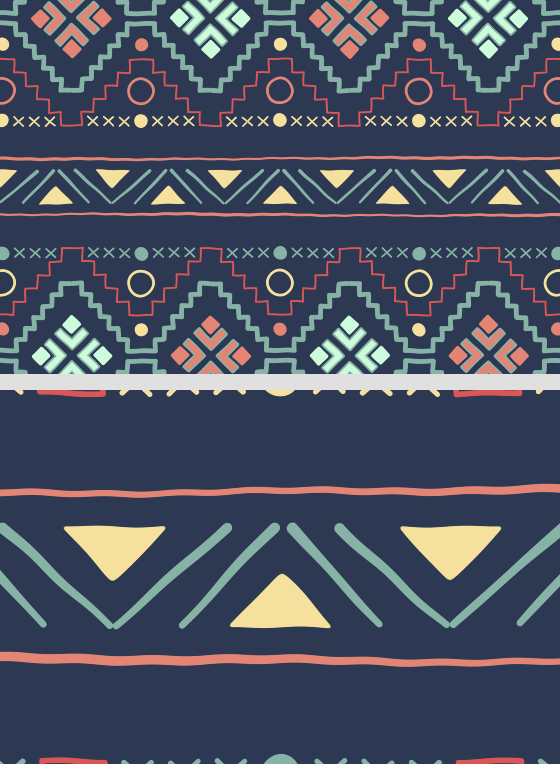
Top, the full canvas; bottom, a detail of the centre.
This pattern is drawn by a WebGL 1 fragment shader. Its source:

```glsl
precision highp float;
// Folk stripe pattern: stepped zigzags, chevron diamonds, dots and a triangle band.
uniform vec2 u_resolution;

const vec3 NAVY = vec3(0.175, 0.225, 0.325);
const vec3 TEAL = vec3(0.53, 0.70, 0.65);
const vec3 CORAL = vec3(0.89, 0.52, 0.46);
const vec3 RED = vec3(0.86, 0.34, 0.34);
const vec3 CREAM = vec3(0.96, 0.88, 0.62);
const vec3 MINT = vec3(0.80, 0.99, 0.86);

float segment(vec2 p, vec2 a, vec2 b) {
  vec2 ab = b - a;
  return length(p - a - ab * clamp(dot(p - a, ab) / dot(ab, ab), 0.0, 1.0));
}

float roundBox(vec2 p, vec2 halfSize, float r) {
  vec2 q = abs(p) - halfSize + r;
  return length(max(q, 0.0)) + min(max(q.x, q.y), 0.0) - r;
}

// Staircase descending from a flat top at x < first, with even runs and rises.
float stairs(vec2 p, float count, float first, float run, float rise) {
  float d = 1e3;
  for (int i = 0; i < 7; i++) {
    float k = float(i);
    if (k > count) break;
    float left = i == 0 ? 0.0 : first + run * (k - 1.0);
    vec2 corner = vec2(first + run * k, rise * k);
    d = min(d, segment(p, vec2(left, corner.y), corner));
    if (k < count) d = min(d, segment(p, corner, corner + vec2(0.0, rise)));
  }
  return d;
}

// Upright triangle with softened corners, apex near y = -2.
float triangle(vec2 p) {
  float side = dot(vec2(sqrt(p.x * p.x + 3.0), -p.y - 3.0), vec2(0.737, 0.676));
  vec2 q = vec2(side, p.y - 23.5) + 2.0;
  return length(max(q, 0.0)) + min(max(q.x, q.y), 0.0) - 2.0;
}

// Paints a shape over the colour with a smooth edge.
void ink(inout vec3 col, float d, vec3 paint) {
  float px = 768.0 / u_resolution.x;
  col = mix(col, paint, smoothstep(0.6 * px, -0.6 * px, d));
}

void main() {
  // Canvas units 768 x 512, y down, with a slight hand-drawn wobble
  vec2 p = gl_FragCoord.xy / u_resolution;
  p = vec2(p.x, 1.0 - p.y) * vec2(768.0, 512.0);
  p += 0.6 * sin(p.yx * 0.047 + vec2(1.0, 2.3)) + 0.35 * sin(p.yx * 0.19 + p * 0.03);

  // Mirrored halves and four mirrored columns
  bool upper = p.y < 256.0;
  float column = (p.x - 384.0) / 190.5;
  vec2 q = vec2(abs(fract(column + 0.5) - 0.5) * 190.5, min(p.y, 512.0 - p.y));
  bool evenDot = mod(floor(column + 0.5), 2.0) < 0.5;
  bool evenDiamond = mod(floor(column), 2.0) < 0.5;
  vec3 col = NAVY;

  // Stepped zigzags
  float teal = min(stairs(q - vec2(0.0, 32.0), 6.0, 19.0, 12.4, 15.3),
                   stairs(vec2(q.x, 18.0 - q.y), 6.0, 19.0, 12.4, 15.3));
  ink(col, teal - 3.3, TEAL);
  ink(col, stairs(q - vec2(0.0, 81.0), 5.0, 16.0, 16.25, 18.2) - 1.3, RED);

  // Diamonds: corner squares and outlined chevrons
  vec2 c = q - vec2(95.25, 25.0);
  vec2 r = abs(vec2(c.x + c.y, c.x - c.y)) * 0.7071;
  vec3 gem = (evenDiamond == upper) ? CORAL : MINT;
  float chevron = min(roundBox(r - vec2(10.5, 21.5), vec2(6.5, 17.5), 2.5),
                      roundBox(r - vec2(21.5, 10.5), vec2(17.5, 6.5), 2.5));
  ink(col, chevron, TEAL);
  ink(col, chevron + 2.4, gem);
  ink(col, roundBox(r - 30.0, vec2(9.8), 2.5), gem);

  // Dots, rings and rows of crosses
  ink(col, length(q - vec2(0.0, 61.0)) - 9.0, (evenDot == upper) ? CREAM : CORAL);
  ink(col, abs(length(q - vec2(0.0, 124.5)) - 17.0) - 1.9, upper ? CORAL : CREAM);
  vec3 rowColor = upper ? CREAM : TEAL;
  ink(col, length(q - vec2(0.0, 165.0)) - 9.3, rowColor);
  for (int i = 0; i < 3; i++) {
    vec2 x = abs(q - vec2(23.0 + 21.5 * float(i), 166.0));
    ink(col, segment(x, vec2(0.0), vec2(6.3, 5.8)) - 1.2, rowColor);
  }

  // Centre band: five mirrored cells of triangles and slanted strokes
  vec2 b = vec2(abs(fract((p.x - 385.0) / 154.0 + 0.5) - 0.5) * 154.0, p.y - 256.0);
  ink(col, triangle(b), CREAM);
  ink(col, triangle(vec2(77.0 - b.x, -b.y)), CREAM);
  float strokes = min(segment(b, vec2(4.0, -22.0), vec2(45.0, 21.5)),
                      segment(b, vec2(26.0, -22.0), vec2(75.5, 21.5)));
  ink(col, strokes - 2.0 + 0.02 * b.y, TEAL);

  // Border lines of uneven weight
  float sway = sin(p.x * 0.0082);
  float upperLine = abs(p.y - 217.0 - sway) - 1.8 - 0.4 * sin(p.x * 0.011 + 1.0);
  float lowerLine = abs(p.y - 294.0 + sway) - 1.8 - 0.4 * sin(p.x * 0.013 + 4.0);
  ink(col, min(upperLine, lowerLine), CORAL);

  gl_FragColor = vec4(col, 1.0);
}
```
